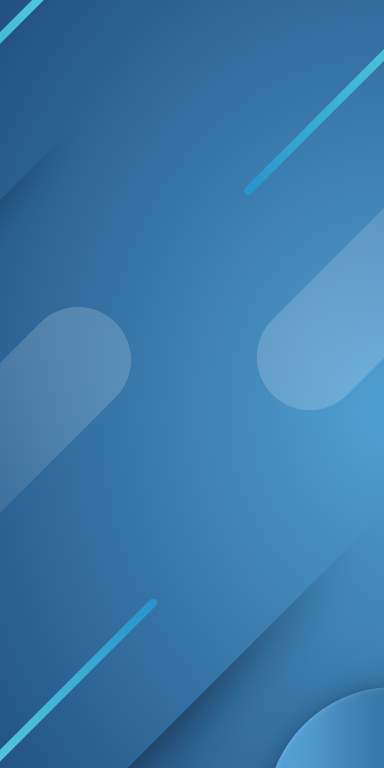
Reproduce this background procedurally as a WebGL 1 fragment shader.

```glsl
precision highp float;

uniform vec2 u_resolution;

const vec2 DIAGONAL = vec2(0.70711, 0.70711);
const vec3 SKY_BLUE = vec3(0.315, 0.625, 0.825);
const vec3 DEEP_BLUE = vec3(0.125, 0.31, 0.50);
const vec3 SHADOW_BLUE = vec3(0.09, 0.20, 0.31);
const vec3 STRIPE_BLUE = vec3(0.16, 0.58, 0.80);
const vec3 STRIPE_CYAN = vec3(0.31, 0.77, 0.85);

// Antialiased coverage of a signed distance, negative inside
float coverage(float d, float pixel) {
    return 1.0 - smoothstep(-0.5 * pixel, 0.5 * pixel, d);
}

// Distance to a round-capped ray leaving start along dir
float rayDistance(vec2 p, vec2 start, vec2 dir, float radius) {
    vec2 q = p - start;
    return length(q - dir * max(dot(q, dir), 0.0)) - radius;
}

vec3 backdrop(vec2 p, vec2 center) {
    float d = length((p - center) * vec2(1.0, 0.8));
    return mix(SKY_BLUE, DEEP_BLUE, clamp(d / 1.33, 0.0, 1.0));
}

// Soft shade on the lower right of a diagonal fold
vec3 addFold(vec3 color, vec2 p, float offset, float width, float strength, float pixel) {
    float d = (p.x - p.y - offset) * DIAGONAL.x;
    float falloff = exp(-pow(max(d, 0.0) / width, 1.4));
    return mix(color, SHADOW_BLUE, strength * falloff * coverage(-d, pixel));
}

// Translucent broad band that fades away from its cap
vec3 addBand(vec3 color, vec2 p, vec2 start, vec2 dir, float fade, float pixel) {
    float along = max(dot(p - start, dir), 0.0);
    float alpha = max(0.175 - fade * along, 0.0);
    return mix(color, vec3(1.0), alpha * coverage(rayDistance(p, start, dir, 0.138), pixel));
}

// Thin bright stripe, blue at the cap and cyan at the far end
vec3 addStripe(vec3 color, vec2 p, vec2 start, vec2 dir, float pixel) {
    float along = clamp(dot(p - start, dir) / 0.55, 0.0, 1.0);
    vec3 tint = mix(STRIPE_BLUE, STRIPE_CYAN, along);
    return mix(color, tint, coverage(rayDistance(p, start, dir, 0.0108), pixel));
}

// Glossy disc with an outer shadow and a thin light rim
vec3 addDisc(vec3 color, vec2 p, vec2 center, float radius, float pixel) {
    float d = length(p - center) - radius;
    color = mix(color, SHADOW_BLUE, 0.32 * exp(-max(d, 0.0) / 0.028));
    vec3 fill = mix(vec3(0.33, 0.62, 0.82), vec3(0.22, 0.47, 0.66),
                    smoothstep(0.74, 1.02, p.x));
    fill += 0.07 * exp(-abs(d) / 0.005);
    return mix(color, fill, coverage(d, pixel));
}

void main() {
    float pixel = 1.0 / u_resolution.x;
    vec2 p = gl_FragCoord.xy * pixel;
    float along = dot(p, DIAGONAL);
    vec3 color = backdrop(p, vec2(1.0, 0.93));

    // Diagonal folds
    float lowerFade = 0.62 * (1.0 - smoothstep(0.35, 1.2, along));
    float upperFade = 0.42 * (1.0 - smoothstep(0.98, 1.36, along));
    color = addFold(color, p, 0.332, 0.075, lowerFade, pixel);
    color = addFold(color, p, -1.479, 0.045, upperFade, pixel);

    // Broad bands
    color = addBand(color, p, vec2(0.203, 1.0625), -DIAGONAL, 0.2, pixel);
    color = addBand(color, p, vec2(0.807, 1.07), DIAGONAL, 0.08, pixel);

    // Thin stripes
    color = addStripe(color, p, vec2(0.646, 1.503), DIAGONAL, pixel);
    color = addStripe(color, p, vec2(0.398, 0.43), -DIAGONAL, pixel);
    color = addStripe(color, p, vec2(-0.3, 1.601), DIAGONAL, pixel);

    // Corner disc
    color = addDisc(color, p, vec2(1.029, -0.125), 0.336, pixel);

    gl_FragColor = vec4(color, 1.0);
}
```
